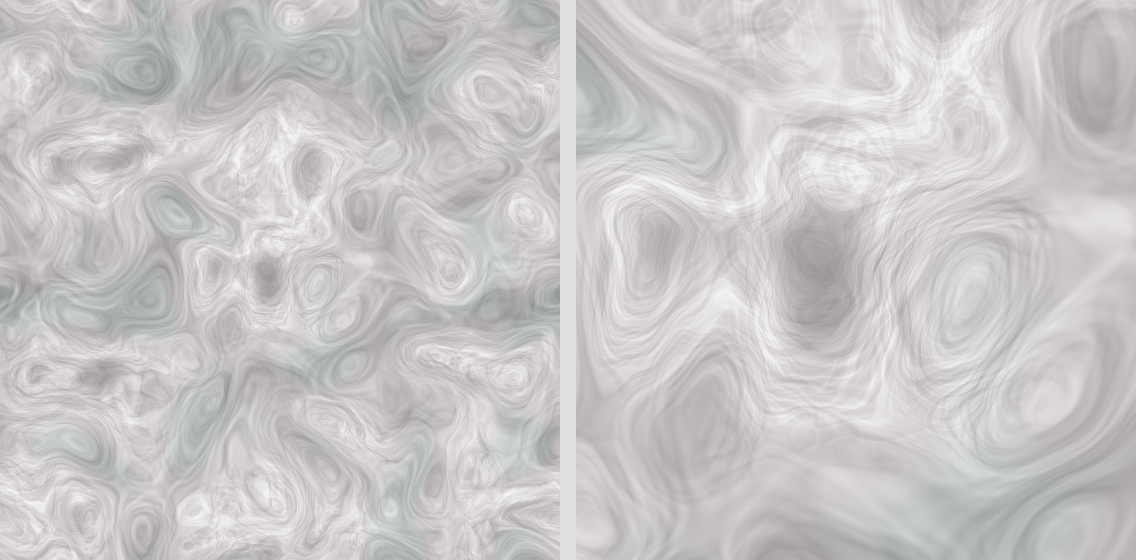
Left: the whole. Right: its middle third, enlarged.
A Shadertoy shader for this texture:

```glsl
const float TAU = 6.28319;
const int LAYERS = 4;
const float WARP = 0.05;            // bending of the whole canvas
const float WARP_CELLS = 5.0;       // all cell counts are whole, so the noise wraps
const float ZONE_CELLS = 5.0;
const float SWIRL_CELLS = 8.0;
const float DRIFT_CELLS = 11.0;
const float FRAY_CELLS = 32.0;
const float DRIFT = 0.22;           // how far the translucent layers part
const float FRAY = 0.11;            // roughness of threads in the pale zones
const vec3 BAND_FREQ = vec3(4.5, 11.0, 25.0);
const vec3 BAND_GAIN = vec3(1.0, 0.7, 0.55);
const float BASE_TONE = 0.775;
const float STREAK_GAIN = 0.21;
const float ZONE_GAIN = 0.12;
const float THREAD_GAIN = 0.13;
const float CREASE_GAIN = 0.24;
const vec3 ROSE_TINT = vec3(0.008, -0.009, 0.003);
const vec3 SAGE_TINT = vec3(-0.009, 0.006, -0.002);

// Random unit vector for a lattice cell, repeating every period cells
vec2 cellGradient(vec2 cell, float period, int seed) {
    uvec2 c = uvec2(mod(cell, period));
    uint n = c.x + 4099u * c.y + 65537u * uint(seed);
    n = (n ^ (n >> 16)) * 0x7feb352du;
    n = (n ^ (n >> 15)) * 0x846ca68bu;
    n ^= n >> 16;
    float angle = TAU * float(n & 65535u) / 65536.0;
    return vec2(cos(angle), sin(angle));
}

// Wrapping gradient noise, about -1 to 1
float gradientNoise(vec2 x, float period, int seed) {
    vec2 cell = floor(x);
    vec2 f = x - cell;
    vec2 s = f * f * f * (f * (f * 6.0 - 15.0) + 10.0);
    vec2 e = vec2(1.0, 0.0);
    float a = dot(cellGradient(cell, period, seed), f);
    float b = dot(cellGradient(cell + e.xy, period, seed), f - e.xy);
    float c = dot(cellGradient(cell + e.yx, period, seed), f - e.yx);
    float d = dot(cellGradient(cell + e.xx, period, seed), f - e.xx);
    return 1.4 * mix(mix(a, b, s.x), mix(c, d, s.x), s.y);
}

float tiledNoise(vec2 uv, float cells, int seed) {
    return gradientNoise(uv * cells, cells, seed);
}

// Bands along the contours of a height; x is the streak, y the bright thread
vec2 contourBands(float height, float lane, int seed) {
    float footprint = fwidth(height);
    float streak = 0.0;
    float fine = 0.0;
    float fade = 1.0;
    for (int k = 0; k < 3; k++) {
        fade = 1.0 - smoothstep(0.5, 1.3, footprint * BAND_FREQ[k]);
        fine = gradientNoise(vec2(height * BAND_FREQ[k], lane), 1024.0, seed + k);
        streak += BAND_GAIN[k] * fade * fine;
    }
    float thread = fade * (1.0 - smoothstep(0.0, 0.3, abs(fine)));
    return vec2(streak, thread);
}

void mainImage(out vec4 fragColor, in vec2 fragCoord) {
    vec2 uv = fragCoord / iResolution.xy;
    vec2 p = uv + WARP * vec2(tiledNoise(uv, WARP_CELLS, 1), tiledNoise(uv, WARP_CELLS, 2));

    // Broad pale and dark zones, with soft creases inside the pale ones
    float zone = tiledNoise(p, ZONE_CELLS, 3) + 0.4 * tiledNoise(p, 2.0 * ZONE_CELLS, 4);
    float pale = smoothstep(-0.2, 0.4, zone);
    float crease = smoothstep(0.5, 0.9, zone);

    // Swirling height whose contours carry the streaks
    float swirl = 0.6 * zone + 0.7 * tiledNoise(p, SWIRL_CELLS, 5);
    float lane = 1.5 * tiledNoise(p, ZONE_CELLS, 6);

    // Translucent layers, each drifting slightly from the others
    vec2 bands = vec2(0.0);
    for (int i = 0; i < LAYERS; i++) {
        float height = swirl + DRIFT * tiledNoise(p, DRIFT_CELLS, 10 + i)
                     + FRAY * pale * tiledNoise(p, FRAY_CELLS, 20 + i);
        bands += contourBands(height, lane + 0.5, 30 + 4 * i);
    }
    bands *= (1.0 - 0.7 * crease) / float(LAYERS);

    float tone = BASE_TONE + STREAK_GAIN * bands.x
               + ZONE_GAIN * clamp(zone, -0.9, 0.7)
               + THREAD_GAIN * pale * (bands.y - 0.25)
               - CREASE_GAIN * crease;
    tone = clamp(tone, 0.54, 0.95);

    // Rose in the mid tones, sage in the dark bands, neutral in the lights
    float sage = smoothstep(0.1, 0.6, tiledNoise(p, SWIRL_CELLS, 7) - zone) * (1.0 - crease);
    vec3 tint = mix(ROSE_TINT, SAGE_TINT, sage) * (1.0 - smoothstep(0.84, 0.94, tone));
    fragColor = vec4(vec3(tone) + tint, 1.0);
}
```
